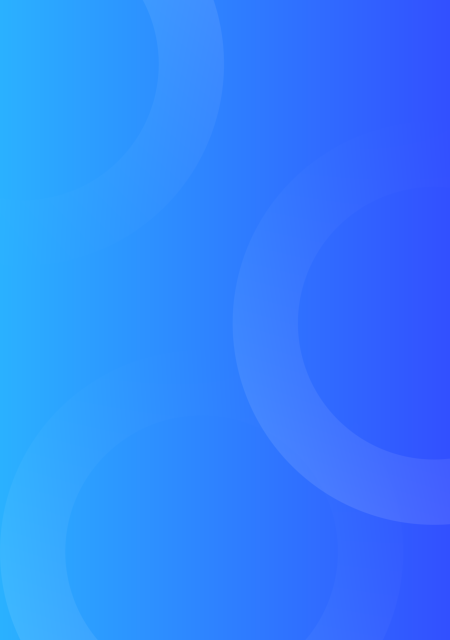
Write a Shadertoy shader that draws this background.

```glsl
#define LEFT_COLOUR vec3(0.166, 0.695, 1.0)
#define MIDDLE_COLOUR vec3(0.180, 0.502, 1.0)
#define RIGHT_COLOUR vec3(0.197, 0.312, 1.0)
#define RING_RADIUS 0.2640
#define RING_HALF_WIDTH 0.0510
#define RING_OPACITY 0.11
#define FADE_POWER 1.6
#define FADE_DIRECTION vec2(0.5, 0.866)

// Horizontal three-stop gradient
vec3 backdrop(float x) {
    vec3 leftHalf = mix(LEFT_COLOUR, MIDDLE_COLOUR, clamp(2.0 * x, 0.0, 1.0));
    return mix(leftHalf, RIGHT_COLOUR, clamp(2.0 * x - 1.0, 0.0, 1.0));
}

// Opacity of a ring that fades away along a direction
float ringAlpha(vec2 offset, vec2 direction, float pixel) {
    float edge = abs(length(offset) - RING_RADIUS) - RING_HALF_WIDTH;
    float coverage = 1.0 - smoothstep(-0.75 * pixel, 0.75 * pixel, edge);
    float outerRadius = RING_RADIUS + RING_HALF_WIDTH;
    float fade = 0.5 + 0.5 * dot(offset, direction) / outerRadius;
    return RING_OPACITY * coverage * pow(clamp(fade, 0.0, 1.0), FADE_POWER);
}

void mainImage(out vec4 fragColor, in vec2 fragCoord) {
    // Canvas height is one unit
    float pixel = 1.0 / iResolution.y;
    vec2 point = fragCoord * pixel;
    vec3 colour = backdrop(fragCoord.x / iResolution.x);

    // Ring centres, with the sign of each fade in z
    vec3 rings[3] = vec3[3](
        vec3(0.035, 0.900, 1.0),
        vec3(0.315, 0.138, -1.0),
        vec3(0.6785, 0.495, -1.0));

    // Translucent white rings
    for (int i = 0; i < 3; i++) {
        float alpha = ringAlpha(point - rings[i].xy, rings[i].z * FADE_DIRECTION, pixel);
        colour = mix(colour, vec3(1.0), alpha);
    }
    fragColor = vec4(colour, 1.0);
}
```
